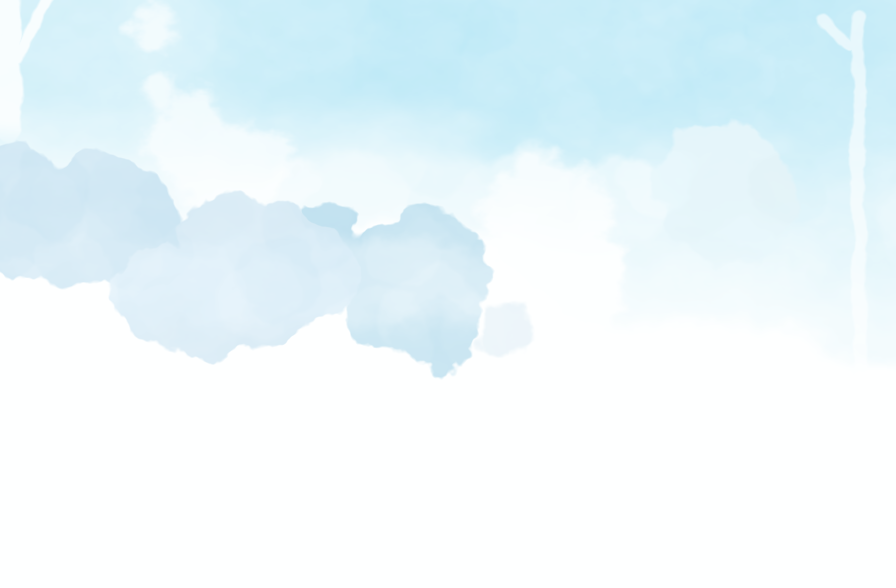
This background is drawn by a Shadertoy shader. Its source:

```glsl
// Watercolor sky: pale blue washes, layered ragged clouds and faint white trees over white ground.

const vec3 WHITE       = vec3(0.995, 1.0, 1.0);
const vec3 SKY_DEEP    = vec3(0.775, 0.925, 0.972);
const vec3 SKY_PALE    = vec3(0.890, 0.963, 0.984);
const vec3 SHADE_LEFT  = vec3(0.830, 0.915, 0.960);
const vec3 SHADE_MID   = vec3(0.865, 0.930, 0.967);
const vec3 SHADE_RIGHT = vec3(0.790, 0.900, 0.948);
const vec3 FAR_CLOUD   = vec3(0.905, 0.964, 0.982);
const vec3 LOOSE_PUFF  = vec3(0.915, 0.955, 0.976);
const float EDGE_WOBBLE = 0.050;
const float EDGE_SOFT   = 0.003;
const float PUFF_BLEND  = 0.015;

// Cloud puffs: center x, center y, radius, in canvas heights
const vec3 BANK[6] = vec3[6](vec3(0.32, 0.77, 0.07), vec3(0.40, 0.715, 0.085),
    vec3(0.27, 0.84, 0.03), vec3(0.26, 0.95, 0.035),
    vec3(0.93, 0.62, 0.11), vec3(0.96, 0.52, 0.105));
const vec3 HAZE[6] = vec3[6](vec3(0.50, 0.68, 0.05), vec3(0.60, 0.685, 0.065),
    vec3(0.70, 0.67, 0.06), vec3(0.80, 0.67, 0.06),
    vec3(0.90, 0.67, 0.08), vec3(1.06, 0.66, 0.08));
const vec3 FAR[6] = vec3[6](vec3(1.19, 0.735, 0.06), vec3(1.265, 0.70, 0.085),
    vec3(1.16, 0.685, 0.045), vec3(1.155, 0.615, 0.035),
    vec3(1.24, 0.62, 0.08), vec3(1.30, 0.65, 0.055));
const vec3 LEFT[6] = vec3[6](vec3(0.025, 0.673, 0.083), vec3(0.17, 0.663, 0.086),
    vec3(0.13, 0.59, 0.085), vec3(0.245, 0.64, 0.063),
    vec3(0.03, 0.60, 0.075), vec3(0.25, 0.58, 0.08));
const vec3 MIDDLE[6] = vec3[6](vec3(0.385, 0.593, 0.08), vec3(0.47, 0.577, 0.078),
    vec3(0.275, 0.50, 0.085), vec3(0.365, 0.475, 0.083),
    vec3(0.465, 0.49, 0.078), vec3(0.53, 0.535, 0.08));
const vec3 RIGHT[6] = vec3[6](vec3(0.73, 0.59, 0.060), vec3(0.76, 0.53, 0.081),
    vec3(0.645, 0.545, 0.071), vec3(0.655, 0.47, 0.066),
    vec3(0.745, 0.435, 0.062), vec3(0.56, 0.62, 0.042));

float hash(vec2 p) { return fract(sin(dot(p, vec2(127.1, 311.7))) * 43758.5453); }

float noise(vec2 p) {
    vec2 i = floor(p), f = fract(p);
    f = f * f * (3.0 - 2.0 * f);
    return mix(mix(hash(i), hash(i + vec2(1, 0)), f.x),
               mix(hash(i + vec2(0, 1)), hash(i + vec2(1, 1)), f.x), f.y);
}

float fbm(vec2 p) {
    float sum = 0.0, amp = 0.5;
    for (int i = 0; i < 4; i++) {
        sum += amp * noise(p);
        p = p * 2.03 + 17.3;
        amp *= 0.5;
    }
    return sum / 0.9375;
}

// Smooth union of six puffs
float cloud(vec2 p, vec3 puffs[6]) {
    float d = 1.0;
    for (int i = 0; i < 6; i++) {
        float puff = length(p - puffs[i].xy) - puffs[i].z;
        float h = max(PUFF_BLEND - abs(d - puff), 0.0) / PUFF_BLEND;
        d = min(d, puff) - h * h * PUFF_BLEND * 0.25;
    }
    return d;
}

float cover(float d, float soft) { return 1.0 - smoothstep(-soft, soft, d); }

float stroke(vec2 p, vec2 a, vec2 b, float radius) {
    vec2 ab = b - a;
    float t = clamp(dot(p - a, ab) / dot(ab, ab), 0.0, 1.0);
    return cover(length(p - a - ab * t) - radius, EDGE_SOFT);
}

// Overlapping translucent brush dabs, roughly -1 to 1
float dabs(vec2 p, float scale) {
    vec2 q = p * scale, cell = floor(q);
    float tone = 0.0;
    for (int y = -1; y <= 1; y++)
    for (int x = -1; x <= 1; x++) {
        vec2 id = cell + vec2(x, y);
        vec2 center = id + vec2(hash(id), hash(id + 31.7));
        float radius = 0.4 + 0.5 * hash(id + 7.1);
        tone += (hash(id + 53.9) - 0.5) * cover(length(q - center) - radius, 0.06);
    }
    return tone;
}

void mainImage(out vec4 fragColor, in vec2 fragCoord) {
    vec2 p = fragCoord / iResolution.y;
    p.x *= 1.5238 * iResolution.y / iResolution.x;
    vec2 wobble = vec2(fbm(p * 20.0), fbm(p * 20.0 + 40.0)) - 0.5;
    vec2 w = p + EDGE_WOBBLE * wobble;
    float grain = fbm(p * vec2(7.0, 11.0)) - 0.5;
    float speck = fbm(p * vec2(28.0, 40.0) + 9.0) - 0.5;
    float dab = dabs(w, 8.0);

    // Sky wash, thinning toward the left and the ground
    float depth = smoothstep(0.64, 0.84, p.y + 0.16 * grain);
    depth *= mix(0.4, 1.0, smoothstep(0.2, 0.6, p.x)) * (1.0 - 0.15 * smoothstep(1.2, 1.5, p.x));
    vec3 color = mix(SKY_PALE, SKY_DEEP, depth);
    color += vec3(0.040, 0.014, 0.006) * (0.7 * dab + 1.2 * grain + 0.7 * speck);
    float ground = mix(0.62, 0.44, smoothstep(0.75, 1.0, p.x)) - 0.07 * smoothstep(1.3, 1.5, p.x);
    float wash = 0.35 * smoothstep(-0.01, 0.04, w.y - ground)
               + 0.65 * smoothstep(0.03, 0.24, w.y - ground + 0.08 * grain + 0.03 * dab);
    color = mix(color, WHITE, 1.0 - wash);

    // Pale haze, white banks and the far cloud
    color = mix(color, mix(SKY_PALE, WHITE, 0.55 + 0.5 * dab), 0.65 * cover(cloud(w, HAZE), 0.012));
    float bank = cover(cloud(w, BANK) + 0.04 * speck, 0.014);
    color = mix(color, WHITE, bank * (0.66 + 0.28 * smoothstep(0.7, 0.55, p.y)));
    float far = cover(cloud(w, FAR), EDGE_SOFT * 1.5) * smoothstep(0.46, 0.64, p.y + 0.1 * dab);
    color = mix(color, FAR_CLOUD + 0.02 * dab, 0.9 * far);

    // Shaded clouds, paler in their lower bodies
    vec3 lift = vec3(0.050, 0.026, 0.014) * (0.8 * dabs(w + 3.0, 9.0) + 0.6 * grain + 0.3 * speck);
    float body = smoothstep(0.60, 0.56, w.y + 0.08 * grain) * smoothstep(0.42, 0.48, w.y);
    color = mix(color, SHADE_LEFT + lift, cover(cloud(w, LEFT), EDGE_SOFT));
    color = mix(color, SHADE_RIGHT + lift + vec3(0.062, 0.030, 0.018) * body, cover(cloud(w, RIGHT), EDGE_SOFT));
    color = mix(color, SHADE_MID + lift + 0.01 * body, 0.95 * cover(cloud(w, MIDDLE), EDGE_SOFT));
    float loose = min(length(w - vec2(0.86, 0.445)) - 0.043, length(w - vec2(0.835, 0.42)) - 0.025);
    color = mix(color, LOOSE_PUFF + 0.3 * lift, 0.85 * cover(loose, 0.005));

    // Faint white trees at both sides
    vec2 t = p + 0.02 * wobble;
    float tree = stroke(t, vec2(1.462, 0.97), vec2(1.462, 0.38), 0.011);
    tree = max(tree, stroke(t, vec2(1.397, 0.966), vec2(1.450, 0.92), 0.010));
    color = mix(color, WHITE, 0.6 * tree);
    float leftTree = stroke(t, vec2(0.01, 1.02), vec2(0.012, 0.78), 0.024);
    leftTree = max(leftTree, stroke(t, vec2(0.085, 1.01), vec2(0.03, 0.90), 0.010));
    color = mix(color, WHITE, 0.85 * leftTree * smoothstep(0.74, 0.80, p.y));

    fragColor = vec4(clamp(color, 0.0, 1.0), 1.0);
}
```
